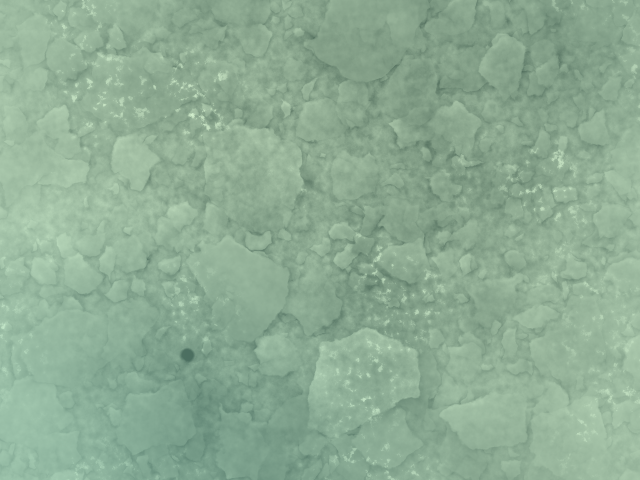
Reproduce this texture procedurally as a Shadertoy shader.

```glsl
// A hazy green sea floor seen from above: layers of angular stones, from gravel
// to slabs, are cut from random half-planes, shaded as one tone with broken
// shadows, then veiled by murky water and coloured with a narrow palette.

float hash(vec2 p) {
    return fract(sin(dot(p, vec2(127.1, 311.7))) * 43758.5453);
}

float noise(vec2 p) {
    vec2 i = floor(p), f = fract(p);
    f = f * f * (3.0 - 2.0 * f);
    return mix(mix(hash(i), hash(i + vec2(1, 0)), f.x),
               mix(hash(i + vec2(0, 1)), hash(i + vec2(1, 1)), f.x), f.y);
}

float fbm(vec2 p) {
    float sum = 0.0, weight = 0.5;
    for (int i = 0; i < 5; i++) {
        sum += weight * noise(p);
        p = mat2(1.6, 1.2, -1.2, 1.6) * p + 7.3;
        weight *= 0.5;
    }
    return sum;
}

float glow(vec2 p, vec2 centre, float size) {
    vec2 q = (p - centre) / size;
    return exp(-dot(q, q));
}

// Irregular stretched polygon; negative inside
float stoneDistance(vec2 q, float radius, vec2 id) {
    float turn = 6.283 * hash(id + 3.7);
    float c = cos(turn), s = sin(turn);
    q = mat2(c, -s, s, c) * q;
    q.y *= 1.0 + 0.6 * hash(id + 8.9);
    float d = -radius;
    for (int i = 0; i < 6; i++) {
        float k = float(i);
        float a = (k + 0.85 * hash(id + k * 1.3)) * 6.283 / 6.0;
        float plane = dot(q, vec2(cos(a), sin(a))) - radius * (0.6 + 0.45 * hash(id - k * 2.1));
        float h = max(0.08 * radius - abs(d - plane), 0.0);
        d = max(d, plane) + h * h / (0.32 * radius);
    }
    return d;
}

// Lays one stone over the tone, with a patchy shadow around its lower side
void addStone(inout float tone, vec2 p, vec2 centre, float radius, vec2 id, float face, float grain) {
    vec2 q = p - centre;
    float d = stoneDistance(q, radius, id);
    float side = dot(q, vec2(0.35, -0.94)) / radius;
    float reach = 0.004 + 0.09 * radius;
    float patchy = smoothstep(0.25, 0.75, noise(p * 17.0 + id));
    float shadow = exp(-max(d, 0.0) / reach) * smoothstep(4.0 * reach, 0.0, d);
    tone -= shadow * (0.12 + 0.3 * patchy) * (0.75 + 0.5 * clamp(side, -1.0, 1.0));
    float lit = face - 0.13 * side + grain;
    lit += 0.16 * patchy * exp(-abs(d + 0.006) / 0.005) * smoothstep(0.3, -0.6, side);
    float soft = max(0.003, 1.0 / iResolution.y);
    tone = mix(tone, lit, (0.65 + 0.35 * patchy) * smoothstep(soft, -soft, d));
}

// Scatters stones on a jittered grid
void addLayer(inout float tone, vec2 p, float cells, float cover, float seed, float grain) {
    vec2 base = floor(p * cells);
    for (int j = -1; j <= 1; j++)
    for (int i = -1; i <= 1; i++) {
        vec2 id = base + vec2(i, j);
        vec2 key = id + seed;
        if (hash(key + 5.1) > cover) continue;
        vec2 jitter = vec2(hash(key + 11.3), hash(key + 23.9));
        vec2 centre = (id + 0.2 + 0.6 * jitter) / cells;
        float radius = mix(0.3, 0.68, hash(key + 31.7)) / cells;
        float face = 0.56 + 0.26 * (hash(key + 41.3) - 0.5);
        addStone(tone, p, centre, radius, key, face, grain);
    }
}

void mainImage(out vec4 fragColor, in vec2 fragCoord) {
    vec2 uv = fragCoord / iResolution.y;
    vec2 screen = fragCoord / iResolution.xy;

    // Rough outlines and surface grain, on a tilted lattice
    vec2 tilted = mat2(0.8, 0.6, -0.6, 0.8) * uv;
    vec2 rough = vec2(fbm(tilted * 24.0), fbm(tilted * 24.0 + 40.0)) - 0.48;
    vec2 p = uv + 0.042 * rough;
    float mottle = fbm(tilted * 8.0 + 17.0) - 0.48;
    float grit = fbm(tilted * 85.0 + 5.0) - 0.48;
    float grain = 0.45 * mottle + 0.42 * grit + 0.25 * rough.x;

    // Gravel bed, then ever larger stones
    float tone = 0.46 + 0.6 * mottle + 0.8 * grit;
    addLayer(tone, p, 36.0, 0.45, 1.0, grain);
    addLayer(tone, p, 19.0, 0.45, 57.0, grain);
    addLayer(tone, p, 10.0, 0.4, 113.0, grain);
    addLayer(tone, p, 5.5, 0.3, 171.0, grain);

    // Main boulders and slabs
    addStone(tone, p, vec2(0.77, 0.96), 0.16, vec2(8.0, 2.0), 0.52, 0.6 * grain);
    addStone(tone, p, vec2(0.52, 0.63), 0.12, vec2(3.0, 9.0), 0.64, 1.4 * grain);
    addStone(tone, p, vec2(0.51, 0.40), 0.14, vec2(6.0, 4.0), 0.5, 0.5 * grain);
    addStone(tone, p, vec2(0.745, 0.20), 0.15, vec2(5.0, 7.0), 0.8, 1.7 * grain);

    // Pale shell specks in loose clusters
    float cluster = smoothstep(0.5, 0.75, fbm(uv * 5.0 + 9.0)) + 0.8 * glow(uv, vec2(0.76, 0.22), 0.08);
    tone += 0.8 * cluster * smoothstep(0.1, 0.3, grit);

    // Sea urchin
    float urchin = length(uv - vec2(0.392, 0.26)) + 0.012 * rough.y;
    tone = mix(tone, -0.6, smoothstep(0.018, 0.011, urchin));

    // Murky water: clearest in the upper middle
    float away = length((screen - vec2(0.54, 0.64)) * vec2(1.4, 1.2));
    float murk = smoothstep(0.15, 0.95, away);
    tone = 0.56 + (tone - 0.5) * mix(1.75, 0.85, murk);

    // Broad light: pale flanks, dim top and lower left, drifting clouds
    tone += 0.34 * smoothstep(0.2, 0.55, abs(screen.x - 0.54)) - 0.04;
    tone += 0.22 * glow(screen, vec2(0.04, 0.72), 0.25);
    tone -= 0.3 * glow(screen, vec2(0.62, 1.0), 0.32) + 0.2 * glow(screen, vec2(0.95, 0.9), 0.16);
    tone -= 0.36 * glow(screen, vec2(0.34, 0.08), 0.2);
    tone += 0.9 * (fbm(tilted * 2.6 + 3.0) - 0.48);

    // Palette, turning teal low on the left
    vec3 color = mix(vec3(0.49, 0.60, 0.51), vec3(0.64, 0.75, 0.64), tone + 0.06);
    float teal = smoothstep(0.75, 0.0, screen.y) * smoothstep(0.9, 0.2, screen.x);
    color += vec3(-0.025, 0.008, 0.02) * teal + vec3(-0.003, 0.006, 0.01) * murk;
    fragColor = vec4(color, 1.0);
}
```
